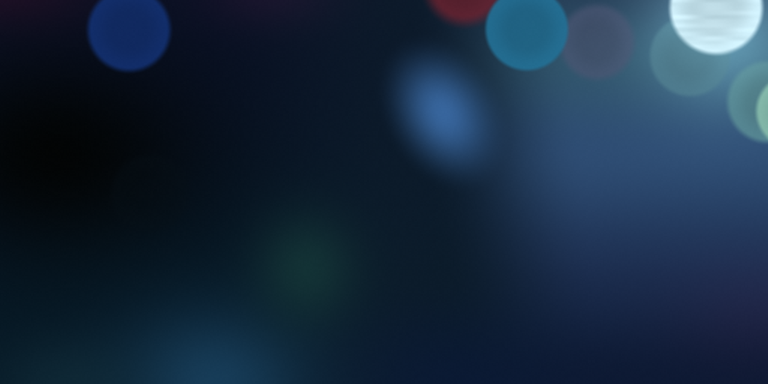
This background is drawn by a Shadertoy shader. Its source:

```glsl
// Out-of-focus night lights: a dark blue backdrop with a brighter haze on the
// right, broad Gaussian glows, and soft-edged bokeh discs along the top.
// Positions are in canvas heights, so x spans 0..2 and y spans 0..1.

float hash(vec2 p) {
    p = fract(p * vec2(123.34, 345.45));
    p += dot(p, p + 34.35);
    return fract(p.x * p.y);
}

float valueNoise(vec2 p) {
    vec2 cell = floor(p), f = fract(p);
    f = f * f * (3.0 - 2.0 * f);
    return mix(mix(hash(cell), hash(cell + vec2(1, 0)), f.x),
               mix(hash(cell + vec2(0, 1)), hash(cell + vec2(1, 1)), f.x), f.y);
}

// Elliptical Gaussian falloff
float glow(vec2 p, vec2 center, vec2 size) {
    vec2 d = (p - center) / size;
    return exp(-dot(d, d));
}

// Soft-edged disc with a slightly brighter rim
void addDisc(inout vec3 color, vec2 p, vec2 center, float radius,
             float blur, vec3 tint, float opacity) {
    float dist = length(p - center);
    float mask = 1.0 - smoothstep(radius - blur, radius + blur, dist);
    float rim = 0.94 + 0.10 * smoothstep(0.4, 0.95, dist / radius);
    color = mix(color, tint * rim, mask * opacity);
}

vec3 backdrop(vec2 p) {
    // Dark left side
    vec3 color = mix(vec3(0.025, 0.095, 0.145), vec3(0.035, 0.065, 0.14),
                     smoothstep(0.2, 0.95, p.y));
    color = mix(color, vec3(0.05, 0.11, 0.17), smoothstep(0.5, 1.1, p.x) * 0.8);
    color = mix(color, vec3(0.04, 0.10, 0.20),
                smoothstep(0.7, 1.2, p.x) * (1.0 - smoothstep(0.0, 0.3, p.y)));
    color = mix(color, vec3(0.008, 0.014, 0.012),
                0.95 * glow(p, vec2(0.14, 0.60), vec2(0.38, 0.26)));

    // Blue haze on the right, brightening upwards
    vec3 haze = mix(vec3(0.05, 0.10, 0.20), vec3(0.11, 0.18, 0.31), smoothstep(0.0, 0.35, p.y));
    haze = mix(haze, vec3(0.18, 0.30, 0.45), smoothstep(0.25, 0.62, p.y));
    haze = mix(haze, vec3(0.19, 0.33, 0.42), smoothstep(0.6, 0.85, p.y));
    haze = mix(haze, vec3(0.13, 0.20, 0.30), 0.7 * smoothstep(0.84, 1.05, p.y));
    color = mix(color, haze, smoothstep(1.13, 1.55, p.x + 0.12 * (p.y - 0.4)));

    // Purple tint in the lower right, warm tints along the top
    color += vec3(0.035, 0.0, 0.01) * glow(p, vec2(2.0, 0.18), vec2(0.25, 0.16));
    color += vec3(0.08, 0.0, 0.01) * glow(p, vec2(0.0, 1.03), vec2(0.25, 0.10));
    color += vec3(0.06, 0.01, 0.03) * glow(p, vec2(0.70, 1.02), vec2(0.18, 0.09));
    return color;
}

void mainImage(out vec4 fragColor, in vec2 fragCoord) {
    vec2 p = fragCoord / iResolution.y;
    p.x *= 2.0 * iResolution.y / iResolution.x;
    vec3 color = backdrop(p);

    // Broad glows near the bottom and around the bright upper right
    color = mix(color, vec3(0.10, 0.26, 0.38), 0.85 * glow(p, vec2(0.56, 0.0), vec2(0.24, 0.19)));
    color = mix(color, vec3(0.08, 0.20, 0.25), 0.5 * glow(p, vec2(0.18, 0.0), vec2(0.20, 0.12)));
    color = mix(color, vec3(0.08, 0.21, 0.215), 0.85 * glow(p, vec2(0.80, 0.30), vec2(0.13, 0.14)));
    color += vec3(0.13, 0.18, 0.18) * glow(p, vec2(1.90, 0.90), vec2(0.22, 0.20));

    // Large blurred blue light, tilted to the left
    vec2 q = p - vec2(1.155, 0.705);
    q.x += 0.25 * q.y;
    float blurred = 1.0 - smoothstep(0.02, 1.0, length(q / vec2(0.175, 0.215)));
    color = mix(color, vec3(0.23, 0.42, 0.65), 0.92 * blurred);

    // Faint discs
    addDisc(color, p, vec2(0.39, 0.495), 0.10, 0.012, vec3(0.025, 0.06, 0.085), 0.35);
    addDisc(color, p, vec2(1.21, 1.04), 0.10, 0.022, vec3(0.40, 0.13, 0.18), 0.85);
    addDisc(color, p, vec2(1.555, 0.89), 0.096, 0.014, vec3(0.29, 0.32, 0.43), 0.65);
    addDisc(color, p, vec2(1.797, 0.854), 0.104, 0.008, vec3(0.30, 0.47, 0.53), 0.75);

    // Clear discs
    addDisc(color, p, vec2(0.336, 0.922), 0.107, 0.010, vec3(0.07, 0.18, 0.42), 0.92);
    addDisc(color, p, vec2(1.372, 0.924), 0.107, 0.007, vec3(0.13, 0.42, 0.56), 0.92);
    addDisc(color, p, vec2(2.00, 0.735), 0.105, 0.010, vec3(0.34, 0.53, 0.56), 0.85);
    addDisc(color, p, vec2(2.065, 0.71), 0.095, 0.008, vec3(0.52, 0.72, 0.65), 0.85);

    // Bright white disc with fine horizontal streaks and a halo
    vec2 brightCenter = vec2(1.865, 0.98);
    float streaks = valueNoise(p * vec2(14.0, 90.0)) - 0.5;
    color += vec3(0.10, 0.14, 0.15) * glow(p, brightCenter, vec2(0.16));
    addDisc(color, p, brightCenter, 0.120, 0.009, vec3(0.80, 0.92, 0.96) + 0.10 * streaks, 0.97);

    // Subtle grain hides banding
    color += (hash(floor(p * 256.0)) - 0.5) * 0.006;
    fragColor = vec4(clamp(color, 0.0, 1.0), 1.0);
}
```
